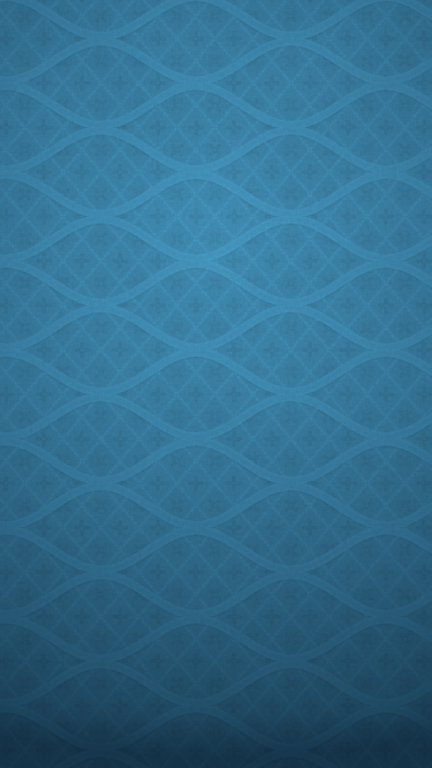
This pattern is drawn by a WebGL 1 fragment shader. Its source:

```glsl
precision highp float;
// Blue damask: mirrored cosine ribbons enclose wide lenses, over a lattice of
// stitched diamonds holding small flowers. A soft radial light and woven
// gradient-noise grain tint the whole cloth. Lengths are in canvas heights.
uniform vec2 u_resolution;

#define CELL vec2(0.2474, 0.1158)       // one lens: width, height
#define NODE vec2(0.2552, 0.7760)       // a point where two ribbons meet
#define SWING 0.222                     // ribbon amplitude, in cells
#define RIBBON 0.0056                   // ribbon half width
#define DIAMONDS vec2(5.0, 2.0)         // small diamonds per lens
#define FLOWER 0.0105                   // flower radius
#define STITCHES 7.0                    // stitches per diamond side
#define LIGHT_POS vec2(0.281, 0.675)
#define LIGHT_BLUE vec3(0.250, 0.545, 0.695)
#define DARK_BLUE vec3(0.100, 0.240, 0.330)
#define GRAIN 0.035

const float TAU = 6.2831853;

vec2 hashGradient(vec2 p) {
  float angle = TAU * fract(sin(dot(p, vec2(127.1, 311.7))) * 4375.85);
  return vec2(cos(angle), sin(angle));
}

float gradientNoise(vec2 p) {
  vec2 i = floor(p), f = p - i;
  vec2 w = f * f * f * (f * (f * 6.0 - 15.0) + 10.0);
  vec2 e = vec2(1.0, 0.0);
  float low = mix(dot(hashGradient(i), f),
                  dot(hashGradient(i + e.xy), f - e.xy), w.x);
  float high = mix(dot(hashGradient(i + e.yx), f - e.yx),
                   dot(hashGradient(i + e.xx), f - e.xx), w.x);
  return mix(low, high, w.y);
}

// Antialiased coverage of a shape from its signed distance
float cover(float d, float soft) {
  return 1.0 - smoothstep(-soft, soft, d);
}

// Signed distance to the centre line of the nearest ribbon, positive above it
float ribbonDistance(vec2 q) {
  float row = floor(q.y * 2.0);
  float slope = SWING * TAU * sin(TAU * q.x) * CELL.y / CELL.x;
  float nearest = 1.0;
  for (int i = -1; i <= 1; i++) {
    float k = row + float(i);
    float flip = 1.0 - 2.0 * mod(k, 2.0);
    float y = (k + 0.5) * 0.5 - flip * SWING * cos(TAU * q.x);
    float d = (q.y - y) * CELL.y / sqrt(1.0 + slope * slope);
    if (abs(d) < abs(nearest)) nearest = d;
  }
  return nearest;
}

// Brightness offset of the stitched diamonds and their flowers
float latticeTone(vec2 q, float px) {
  vec2 g = q * DIAMONDS;
  vec2 uv = vec2(g.x + g.y, g.x - g.y);
  vec2 id = floor(uv + 0.5), c = uv - id;
  float kind = mod(id.x + id.y, 2.0);
  vec2 density = DIAMONDS / CELL;

  // Dashed pale seams, with a darker panel inside
  vec2 seam = (0.5 - abs(c)) / length(density);
  vec2 dash = smoothstep(0.15, 0.40, abs(fract(uv.yx * STITCHES) - 0.5));
  vec2 thread = 1.0 - smoothstep(vec2(0.0004), vec2(0.0004 + 1.5 * px), seam);
  float stitch = max(thread.x * (0.4 + 0.6 * dash.x),
                     thread.y * (0.4 + 0.6 * dash.y));
  float panel = smoothstep(0.001, 0.005, min(seam.x, seam.y));

  // Four petals, turned by 45 degrees in alternate rows
  vec2 p = vec2(c.x + c.y, c.x - c.y) * 0.5 / density;
  float r = length(p);
  float angle = atan(p.y, p.x + 0.000001);
  float lobes = cos(4.0 * angle + kind * TAU * 0.5);
  float petals = cover(r - FLOWER * (0.68 + 0.32 * lobes), px);
  float vein = cover(abs(r - FLOWER * 0.55) - 0.0004, px) * petals;
  float eye = cover(r - FLOWER * 0.20, px);
  return 0.055 * stitch - (0.012 + 0.012 * kind) * panel
       - (0.055 - 0.015 * kind) * petals + 0.025 * vein + 0.035 * eye;
}

void main() {
  vec2 p = gl_FragCoord.xy / u_resolution.y;
  p.x += 0.5 * (0.5625 - u_resolution.x / u_resolution.y);
  float px = 1.0 / u_resolution.y;
  vec2 q = (p - NODE) / CELL;

  // Light falls off from the upper middle and sinks at the hem
  vec2 ray = p - LIGHT_POS;
  ray.y *= ray.y > 0.0 ? 0.8 : 1.0;
  float r = length(ray);
  float glow = 1.0 - 0.60 * r - 1.30 * r * r;
  glow -= 0.16 * (1.0 - smoothstep(0.0, 0.09, p.y));
  vec3 color = mix(DARK_BLUE, LIGHT_BLUE, clamp(glow, -0.12, 1.0));

  // Ribbon with raised rims, a fine centre groove and a shadow beneath
  float d = ribbonDistance(q);
  float ribbon = cover(abs(d) - RIBBON, px);
  float rim = cover(abs(abs(d) - RIBBON * 0.78) - 0.0005, px);
  float groove = cover(abs(d) - 0.0004, px);
  float shadow = cover(abs(d + RIBBON * 1.25) - 0.0008, 1.5 * px);
  float ribbonTone = 0.055 + 0.035 * rim - 0.015 * groove;
  float tone = mix(latticeTone(q, px) - 0.05 * shadow, ribbonTone, ribbon);

  // Woven grain and faint uneven fading
  float weave = gradientNoise(p * vec2(310.0, 150.0))
              + gradientNoise(p * vec2(130.0, 330.0) + 17.0);
  tone += GRAIN * weave + 0.025 * gradientNoise(p * 9.0);
  gl_FragColor = vec4(color * (1.0 + tone), 1.0);
}
```
